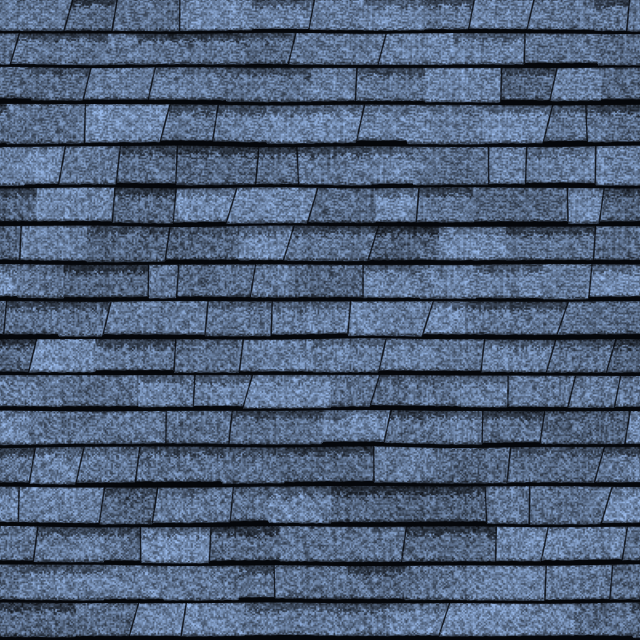
Reproduce this texture procedurally as a Shadertoy shader.

```glsl
float hash(vec2 p) {
    return fract(sin(dot(p, vec2(127.1, 311.7))) * 43758.5453);
}

float noise(vec2 p) {
    vec2 i = floor(p), f = fract(p);
    f = f * f * (3.0 - 2.0 * f);
    return mix(mix(hash(i), hash(i + vec2(1, 0)), f.x),
               mix(hash(i + vec2(0, 1)), hash(i + vec2(1, 1)), f.x), f.y);
}

// Random traits of one tab: tone, recess, thickness of the gap below
vec3 tabTraits(float column, float row, float count) {
    vec2 id = vec2(mod(column, count), row);
    return vec3(hash(id + 3.7), hash(id + 17.3), hash(id + 41.9));
}

// Uneven course heights, with a slight waver along each course
float courseHeight(vec2 uv) {
    float t = 1.0 - uv.y;
    float sag = 0.0145 * exp(-pow((t - 0.14) / 0.11, 2.0))
              + 0.008 * exp(-pow((t - 0.69) / 0.1, 2.0));
    float waver = 0.003 * (noise(vec2(uv.x * 7.0, uv.y * 17.0)) - 0.5);
    return max(uv.y - sag + waver, 0.0) * 17.0;
}

void mainImage(out vec4 fragColor, in vec2 fragCoord) {
    vec2 uv = fragCoord / iResolution.xy;
    float aa = 0.8 / iResolution.y;

    // Courses
    float y = courseHeight(uv);
    float row = floor(y);
    float up = fract(y);
    float fromTop = (1.0 - up) / 17.0;

    // Nearest joint between tabs: jittered, and slanted where it is cut through
    float count = 9.0 + floor(3.0 * hash(vec2(row, 5.3)));
    float x = (uv.x + hash(vec2(row, 9.1))) * count;
    float joint = floor(x + 0.5);
    vec2 jointId = vec2(mod(joint, count), row);
    float isCut = step(hash(jointId + 61.3), 0.55);
    float slant = isCut * mix(-0.03, 0.19, hash(jointId + 73.9));
    float place = joint + 0.64 * (hash(jointId) - 0.5) + slant * (up - 0.5);
    float side = (x - place) / count;
    vec3 tab = mix(tabTraits(joint - 1.0, row, count),
                   tabTraits(joint, row, count), smoothstep(-aa, aa, side));

    // Mineral granules and broad weathering
    float fine = noise(uv * 400.0) - 0.5;
    float coarse = noise(uv * 170.0 + 31.0) - 0.5;
    float grain = 0.42 * fine + 0.2 * coarse;
    float light = mix(0.49, 0.68, tab.x) + grain
                + 0.06 * (noise(uv * 14.0) - 0.5);

    // Speckled shade under the course above, deeper on recessed tabs
    float recess = smoothstep(0.2, 0.75, tab.y) * (1.0 - 0.5 * tab.x);
    float shade = 1.0 - smoothstep(0.008, 0.019, fromTop + 0.025 * grain);
    light *= 1.0 - 0.55 * recess * shade;
    light *= mix(0.65, 1.0, smoothstep(0.0, 0.005, fromTop + 0.008 * grain));

    // Worn lower lip and the black gap below it
    float gap = mix(0.0028, 0.0075, tab.z) + 0.0015 * coarse;
    float lip = up / 17.0 - gap;
    light *= mix(0.6, 1.0, smoothstep(0.0, 0.006, lip + 0.01 * grain));
    float dark = 1.0 - smoothstep(-aa, aa, lip);
    dark = max(dark, 1.0 - smoothstep(0.0, 1.5 * aa, fromTop));

    // Thin cuts between separate shingles
    float cutWidth = 0.0011 + 0.0008 * coarse;
    float cut = 1.0 - smoothstep(cutWidth - aa, cutWidth + aa, abs(side));
    dark = max(dark, 0.88 * isCut * cut);

    vec3 slateBlue = vec3(0.65, 0.79, 1.0);
    vec3 color = slateBlue * clamp(light, 0.04, 0.95);
    color = mix(color, vec3(0.02, 0.027, 0.042), dark);
    fragColor = vec4(color, 1.0);
}
```
